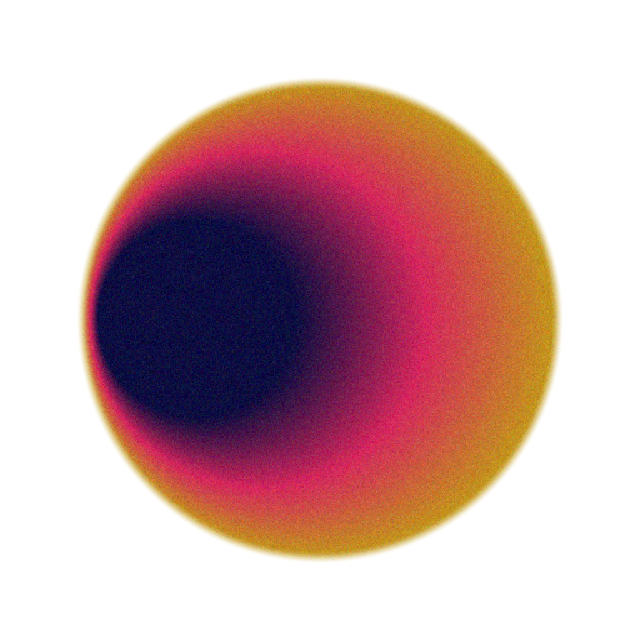
Give the GLSL for this background, as a Shadertoy shader.

```glsl
// Soft grainy disc on white: a two-circle gradient from navy through pink to gold.

#define OUTER_CENTER vec2(0.5, 0.5)
#define OUTER_RADIUS 0.371
#define INNER_CENTER vec2(0.307, 0.502)
#define INNER_RADIUS 0.154
#define EDGE_BLUR 0.010
#define GRAIN_CELLS 512.0
#define GRAIN_AMOUNT 0.085
#define PINK_STOP 0.5
#define NAVY vec3(0.05, 0.05, 0.25)
#define PINK vec3(0.83, 0.15, 0.36)
#define GOLD vec3(0.76, 0.60, 0.10)
#define PAPER vec3(1.0)

// Three random values per cell, without sine
vec3 hash32(vec2 cell) {
    vec3 p = fract(cell.xyx * vec3(0.1031, 0.1030, 0.0973));
    p += dot(p, p.yxz + 33.33);
    return fract((p.xxy + p.yzz) * p.zyx);
}

// Position between the inner circle (0) and the outer circle (1)
float twoCircleGradient(vec2 point) {
    vec2 shift = OUTER_CENTER - INNER_CENTER;
    vec2 q = point - INNER_CENTER;
    float growth = OUTER_RADIUS - INNER_RADIUS;
    float a = growth * growth - dot(shift, shift);
    float b = INNER_RADIUS * growth + dot(q, shift);
    float c = INNER_RADIUS * INNER_RADIUS - dot(q, q);
    return clamp((sqrt(max(b * b - a * c, 0.0)) - b) / a, 0.0, 1.0);
}

vec3 palette(float t) {
    vec3 inner = mix(NAVY, PINK, clamp(t / PINK_STOP, 0.0, 1.0));
    return mix(inner, GOLD, clamp((t - PINK_STOP) / (1.0 - PINK_STOP), 0.0, 1.0));
}

void mainImage(out vec4 fragColor, in vec2 fragCoord) {
    // Centered square canvas
    float size = min(iResolution.x, iResolution.y);
    vec2 uv = (fragCoord - 0.5 * iResolution.xy) / size + 0.5;

    // Gradient with colored grain
    vec3 color = palette(twoCircleGradient(uv));
    vec2 cell = floor(uv * GRAIN_CELLS) + 64.0;
    vec3 grain = hash32(cell) + hash32(cell + 731.0) - 1.0;
    color += GRAIN_AMOUNT * grain;

    // Blurred rim over the paper
    float rim = length(uv - OUTER_CENTER) - OUTER_RADIUS;
    float coverage = 1.0 - smoothstep(-EDGE_BLUR, EDGE_BLUR, rim);
    color = mix(PAPER, color, coverage);

    fragColor = vec4(clamp(color, 0.0, 1.0), 1.0);
}
```
